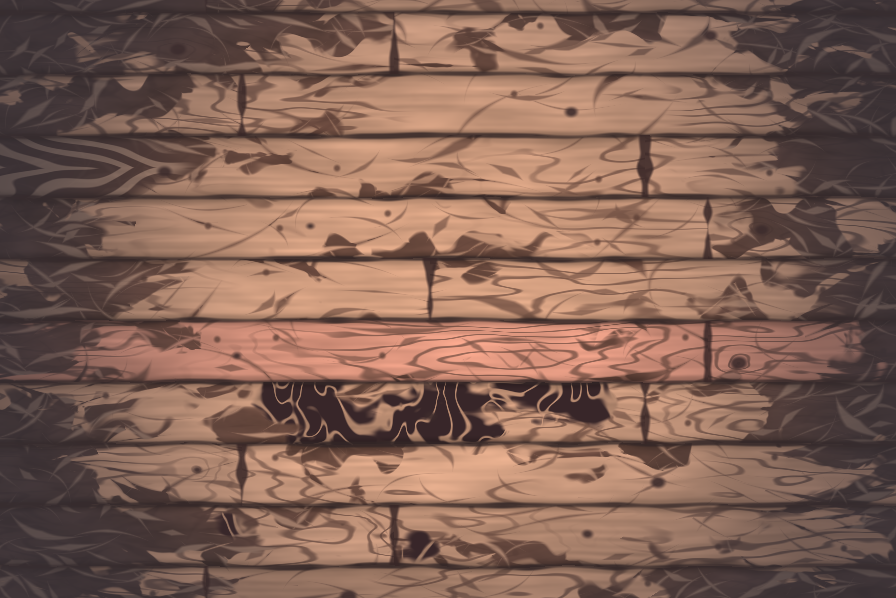
Reproduce this texture procedurally as a Shadertoy shader.

```glsl
// Weathered horizontal floor boards with splintered stain, grain, knots and dark edges.

float hash(vec2 p) {
    vec3 q = fract(p.xyx * vec3(.1031, .1030, .0973));
    q += dot(q, q.yzx + 33.33);
    return fract((q.x + q.y) * q.z);
}

float noise(vec2 p) {
    vec2 i = floor(p), f = fract(p);
    f *= f * (3. - 2. * f);
    return mix(mix(hash(i), hash(i + vec2(1, 0)), f.x),
               mix(hash(i + vec2(0, 1)), hash(i + 1.), f.x), f.y);
}

float fbm(vec2 p) {
    float sum = 0., gain = .53;
    for (int i = 0; i < 4; i++) {
        sum += gain * noise(p);
        p = mat2(1.6, 1.2, -1.2, 1.6) * p + 7.3;
        gain *= .5;
    }
    return sum;
}

// Coverage of curved, pointed splinters, at most one in each cell
float splinters(vec2 p, float seed, float amount) {
    float cover = 0.;
    for (int y = -1; y <= 1; y++)
    for (int x = -1; x <= 1; x++) {
        vec2 cell = floor(p) + vec2(x, y), id = cell + seed * vec2(17, 29);
        if (hash(id) > amount) continue;
        vec2 d = p - cell - vec2(hash(id + 71.), hash(id + 43.));
        float angle = (hash(id + 13.) - .5) * 2.4;
        d = mat2(cos(angle), -sin(angle), sin(angle), cos(angle)) * d;
        d.y += (hash(id + 97.) - .5) * d.x * d.x;
        float reach = mix(.4, .95, hash(id + 57.));
        float width = mix(.04, .2, pow(hash(id + 31.), 2.));
        float edge = abs(d.y) - width * (1. - abs(d.x) / reach);
        cover = max(cover, 1. - smoothstep(-.06, .05, edge));
    }
    return cover;
}

void mainImage(out vec4 fragColor, in vec2 fragCoord) {
    vec2 uv = fragCoord / iResolution.xy;
    float pixel = 9.72 / iResolution.y;

    // Boards: one unit is one board height, with slightly wavy seams
    vec2 p = fragCoord * pixel - vec2(0, .51);
    p.y += .04 * (noise(p * vec2(1.3, .5)) - .5);
    float row = floor(p.y), y = p.y - row;
    float joint = fract(.48 + .31 * (row - 4.) * (row - 4.));
    float seed = row + 31. * step(joint, uv.x) + 3.;
    vec2 q = vec2(p.x, y), shift = seed * vec2(5.7, 9.1);

    // Clean wood: warm centre, board tint and long fibres
    float radius = length((uv - .5) * vec2(1., .68));
    float rim = smoothstep(.2, .56, radius);
    vec3 wood = mix(vec3(.89, .67, .54), vec3(.66, .51, .43), smoothstep(.08, .45, radius));
    wood *= .95 + .09 * hash(vec2(seed, 8));
    wood *= .93 + .14 * noise(q * vec2(.9, 17.) + shift);
    wood *= .87 + .24 * fbm(q * vec2(.8, 2.4) + shift);
    wood *= row == 3. ? vec3(.99, .89, .93) : vec3(1);
    vec3 stain = mix(vec3(.38, .26, .22), vec3(.22, .18, .19), rim);
    vec3 col = wood;

    // Grain contours bend around a knot; two boards are strongly figured
    vec2 knot = vec2(mix(2., 12.5, hash(vec2(seed, 4))), mix(.3, .7, hash(vec2(seed, 6))));
    float knotDist = length((q - knot) * vec2(.75, 1.));
    float rings = 10. * fbm(q * vec2(.22, 1.1) + shift) + 3. * exp(-4. * knotDist);
    float vein = 1. - smoothstep(.03, .16, abs(fract(rings) - .5));
    float figured = row == 3. || row == 4. ? .3 : 0.;
    float veined = smoothstep(.45, .7, noise(vec2(p.x * .4, seed * 3.7)) + .3 * rim + figured);
    col = mix(col, stain, vein * veined * .65);

    // Large and small dark splinters
    float dark = splinters(q * vec2(.9, 2.) + shift, seed, .35 + .45 * rim);
    float fine = splinters(q * vec2(1.7, 3.2) + shift, seed + 5., .3 + .3 * rim);
    col = mix(col, mix(stain, wood, .2), max(.85 * dark, .7 * fine));

    // Jagged stain patches, cut by pale splinters
    vec2 warp = vec2(noise(q * 1.7 + shift), noise(q * 2.3 - shift)) - .5;
    float broad = splinters(q * vec2(.8, 1.3) - shift, seed + 7., .8);
    float patches = fbm(q * vec2(.6, 1.7) + warp * .9 + shift) + .14 * (dark - broad);
    patches = smoothstep(-.03, .05, patches - mix(.65, .375, rim));
    float pale = max(splinters(q * vec2(1.3, 2.2) - shift, seed + 11., .8),
                     .8 * splinters(q * vec2(2.2, 2.7) + shift, seed + 17., .6));
    vec3 paleColor = mix(wood, vec3(.47, .40, .37), rim);
    vec3 patchColor = stain * (.8 + .4 * fbm(q * vec2(1.5, 4.) - shift));
    col = mix(col, mix(patchColor, paleColor, .85 * pale), .92 * patches);

    // Nested arrowhead grain at the left end of one board
    float arrows = fract(1.1 * p.x + 4. * abs(y - .48) + 1.3 * noise(q * vec2(1.2, 3.)));
    float arrowArea = row == 6. ? 1. - smoothstep(.19, .23, uv.x + .12 * abs(y - .5)) : 0.;
    float arrow = smoothstep(.12, .22, arrows) - smoothstep(.7, .8, arrows);
    col = mix(col, mix(paleColor, stain, arrow), .9 * arrowArea);

    // Charred clumps split by fine cracks on two lower boards
    float limit = row == 2. ? .42 : row == 0. ? .62 : 3.;
    limit += 1.5 * smoothstep(.17, .3, abs(uv.x - (row == 2. ? .48 : .3)));
    float charred = smoothstep(0., .07, fbm(q * vec2(.7, 1.3) + 19.) - limit);
    float crack = abs(noise(q * vec2(5., 4.) + warp * 3.) - .5);
    col = mix(col, mix(wood * .85, vec3(.22, .15, .16), smoothstep(.02, .12, crack)), charred);

    // Knot hearts and sparse nail pits
    float heart = mix(.03, .1, hash(vec2(seed, 9)));
    col = mix(col, vec3(.24, .17, .17), .9 * (1. - smoothstep(heart - .03, heart + .05, knotDist)));
    vec2 pitCell = floor(p * vec2(.5, 1.));
    vec2 pit = vec2(2. * pitCell.x + mix(.2, 1.8, hash(pitCell + 5.)), mix(.2, .8, hash(pitCell + 9.)));
    float pitDark = .8 * step(.55, hash(pitCell + 27.));
    col = mix(col, stain, pitDark * (1. - smoothstep(.02, .08, length(q - pit))));

    // Thin worn seams and ragged end joints
    float seam = min(y, 1. - y), wear = noise(p * vec2(2.2, 1.));
    col *= 1. - .2 * (1. - smoothstep(.02, .15, seam));
    float seamWidth = .028 * wear;
    col = mix(col, vec3(.20, .15, .15), (.6 + .3 * wear) * (1. - smoothstep(seamWidth, seamWidth + .045, seam)));
    float gap = abs(uv.x - joint) * iResolution.x * pixel + .1 * (noise(vec2(y * 4., row)) - .5);
    float gapWidth = .12 * hash(vec2(row, 33)) * noise(vec2(y * 3., row + 4.));
    col = mix(col, vec3(.22, .15, .15), .85 * (1. - smoothstep(gapWidth, gapWidth + .06, gap)));

    // Cool shade toward the canvas edges
    col = mix(col, vec3(.23, .20, .22), .5 * rim * rim);
    fragColor = vec4(col, 1.);
}
```
